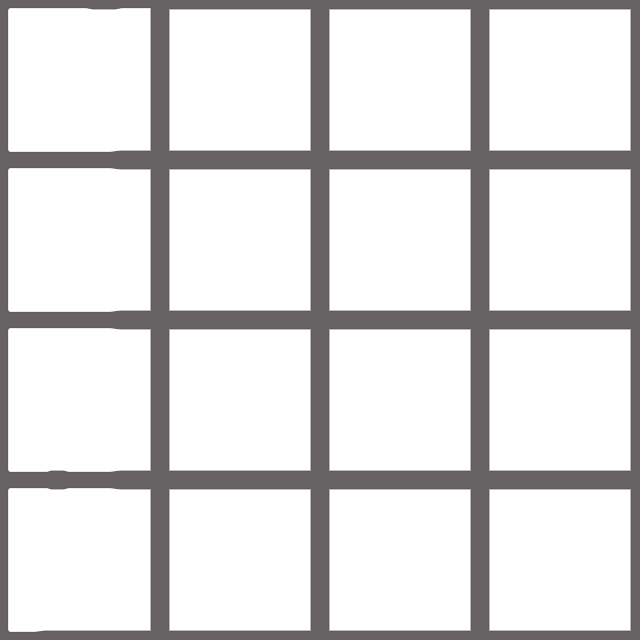
A three.js fragment shader for this pattern:

```glsl
// White square tiles on a grey grid, four by four, with slightly worn edges in the left column.
#define REPEATS 4.0
#define LINE_WIDTH 0.118   // in cells
#define SWELL 0.008        // how far worn tiles creep over the line, in cells
#define WORN_RADIUS 0.016  // corner radius on worn tiles, in cells
#define SOFTNESS 0.004     // half width of the smoothed edge, in cells
#define RIM_WIDTH 0.010    // darker band along the line edges, in cells
#define RIM_SHADE 0.94
#define TILE_COLOR vec3(1.0)
#define LINE_COLOR vec3(0.404, 0.390, 0.386)

varying vec2 vUv;

// 1 where the two whole numbers agree, otherwise 0
float same(float a, float b) {
  return 1.0 - step(0.5, abs(a - b));
}

// Soft dip from 1 to 0 around a centre
float notch(float x, float center, float halfWidth) {
  return smoothstep(halfWidth * 0.5, halfWidth, abs(x - center));
}

// Swelling of a horizontal tile edge; lines are numbered upward from the bottom
float edgeSwell(float x, float line) {
  float bottom = same(line, 0.0);
  float top = same(line, REPEATS);
  float reach = 0.74 - 0.47 * bottom + 0.26 * top;
  float swell = 1.0 - smoothstep(reach - 0.06, reach + 0.02, x);
  swell *= mix(1.0, notch(x, 0.36, 0.07), same(line, 1.0));
  return swell * mix(1.0, notch(x, 0.65, 0.12), top);
}

// Signed distance to a box with rounded corners
float roundedBox(vec2 p, vec2 halfSize, float radius) {
  vec2 d = abs(p) - halfSize + radius;
  return length(max(d, 0.0)) + min(max(d.x, d.y), 0.0) - radius;
}

void main() {
  vec2 grid = vUv * REPEATS;
  vec2 cell = floor(grid);
  vec2 local = fract(grid);
  vec2 p = local - 0.5;

  // Wear: the left side and parts of the top and bottom grow outward
  float worn = same(cell.x, 0.0);
  float line = cell.y + step(0.5, local.y);
  vec2 halfSize = vec2(0.5 - 0.5 * LINE_WIDTH);
  halfSize.x += 0.5 * SWELL * worn;
  halfSize.y += SWELL * worn * edgeSwell(local.x, line);
  p.x += 0.5 * SWELL * worn;
  float radius = WORN_RADIUS * worn * step(p.x, 0.0);
  float dist = roundedBox(p, halfSize, radius);

  // Colour: lines with a faint darker rim, tiles on top
  float rim = 1.0 - smoothstep(0.5 * RIM_WIDTH, 1.5 * RIM_WIDTH, dist);
  vec3 lineColor = LINE_COLOR * mix(1.0, RIM_SHADE, rim);
  float tile = 1.0 - smoothstep(-SOFTNESS, SOFTNESS, dist);
  gl_FragColor = vec4(mix(lineColor, TILE_COLOR, tile), 1.0);
}
```
